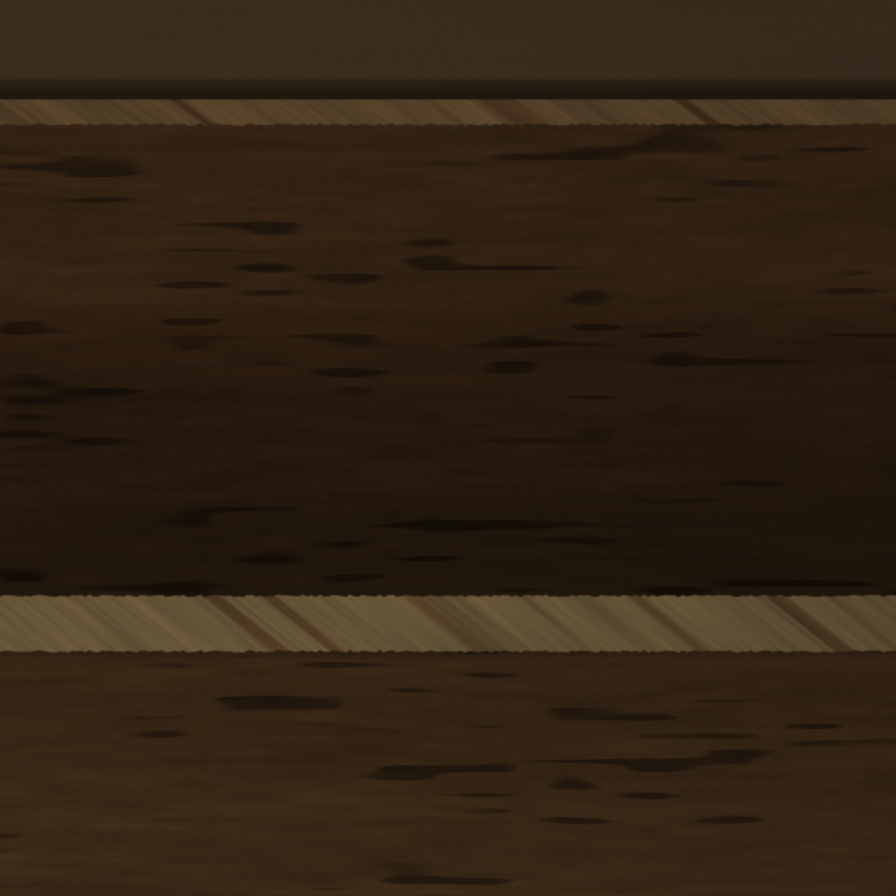
This texture is drawn by a Shadertoy shader. Its source:

```glsl
// Dark wooden boards with two pale diagonal-grain edge strips and a smooth top rail.

float hash(vec2 p) {
    vec3 q = fract(vec3(p.xyx) * 0.1031);
    q += dot(q, q.yzx + 33.33);
    return fract((q.x + q.y) * q.z);
}

float noise(vec2 p) {
    vec2 i = floor(p), f = fract(p);
    f = f * f * (3.0 - 2.0 * f);
    return mix(mix(hash(i), hash(i + vec2(1, 0)), f.x),
               mix(hash(i + vec2(0, 1)), hash(i + vec2(1, 1)), f.x), f.y);
}

float fbm(vec2 p) {
    float sum = 0.0, amp = 0.5;
    for (int i = 0; i < 4; i++) {
        sum += amp * noise(p);
        p = p * 2.03 + 17.3;
        amp *= 0.5;
    }
    return sum / 0.9375;
}

// Horizontal grain: broad bands, fine fibres and short dark pores
vec3 wood(vec2 p, vec3 base) {
    float warp = 0.012 * (fbm(p * vec2(3, 5)) - 0.5);
    vec2 g = vec2(p.x, p.y + warp);
    float bands = fbm(g * vec2(2.5, 22)) - 0.5;
    float fibres = fbm(g * vec2(14, 120) + 40.0) - 0.5;
    float pores = smoothstep(0.66, 0.86, noise(g * vec2(11, 105) + 70.0));
    pores *= smoothstep(0.42, 0.68, noise(g * vec2(4, 16) + 9.0));
    float speckle = noise(p * 230.0) - 0.5;
    return base * (1.0 + 0.24 * bands + 0.24 * fibres + 0.05 * speckle - 0.38 * pores);
}

// Strip grain leaning down to the right: wide streaks over fine lines
vec3 strip(vec2 p, vec3 base, float seed) {
    float u = p.x + 1.25 * p.y;
    float wide = noise(vec2(u * 18.0, p.y * 5.0 + seed)) - 0.5;
    float mid = noise(vec2(u * 55.0, p.y * 9.0 + seed + 20.0)) - 0.5;
    float fine = noise(vec2(u * 170.0, p.y * 22.0 + seed + 40.0)) - 0.5;
    float streak = smoothstep(0.7, 0.95, noise(vec2(u * 32.0, seed + 60.0)));
    vec3 c = base * (1.0 + 0.16 * wide + 0.14 * mid + 0.13 * fine);
    return mix(c, c * vec3(0.78, 0.7, 0.64), streak);
}

float above(float y, float edge, float soft) {
    return smoothstep(edge - soft, edge + soft, y);
}

void mainImage(out vec4 fragColor, in vec2 fragCoord) {
    vec2 p = fragCoord / iResolution.xy;
    float aa = 0.8 / iResolution.y;

    // Lower board
    vec3 lower = mix(vec3(0.215, 0.15, 0.085), vec3(0.205, 0.14, 0.078), p.y / 0.273);
    vec3 col = wood(p, lower);
    col *= 1.0 - 0.2 * smoothstep(0.262, 0.273, p.y);

    // Slightly ragged edges of the pale strips
    float rag = 0.0025 * (noise(vec2(p.x * 210.0, 3.0)) - 0.5);

    // Wide pale strip
    vec3 pale = strip(p, vec3(0.375, 0.31, 0.205), 0.0);
    col = mix(col, pale, above(p.y + rag, 0.273, aa + 0.001));

    // Main board, shaded toward its foot
    vec3 shade = mix(vec3(0.125, 0.083, 0.043), vec3(0.155, 0.1, 0.053),
                     smoothstep(0.335, 0.63, p.y));
    shade = mix(shade, vec3(0.198, 0.134, 0.074), smoothstep(0.6, 0.7, p.y));
    vec3 board = wood(p + vec2(3.7, 1.9), shade);
    col = mix(col, board, above(p.y + rag, 0.335, aa + 0.001));

    // Narrow strip under the rail
    vec3 narrow = strip(p * vec2(1, 1.1) + vec2(5.3, 0), vec3(0.32, 0.245, 0.155), 8.0);
    col = mix(col, narrow, above(p.y + rag, 0.861, aa + 0.001));

    // Dark groove with a soft roll into the smooth rail
    vec3 groove = mix(vec3(0.115, 0.09, 0.052), vec3(0.155, 0.122, 0.075),
                      smoothstep(0.893, 0.909, p.y));
    col = mix(col, groove, above(p.y, 0.889, aa + 0.001));
    vec3 rail = vec3(0.222, 0.172, 0.118) * (0.97 + 0.06 * fbm(p * vec2(5, 30)));
    rail *= 1.0 + 0.03 * (noise(p * 200.0) - 0.5);
    col = mix(col, rail, above(p.y, 0.911, aa + 0.002));

    // Light falls off gently to the right
    col *= 1.03 - 0.09 * smoothstep(0.3, 1.0, p.x);
    fragColor = vec4(col, 1.0);
}
```
